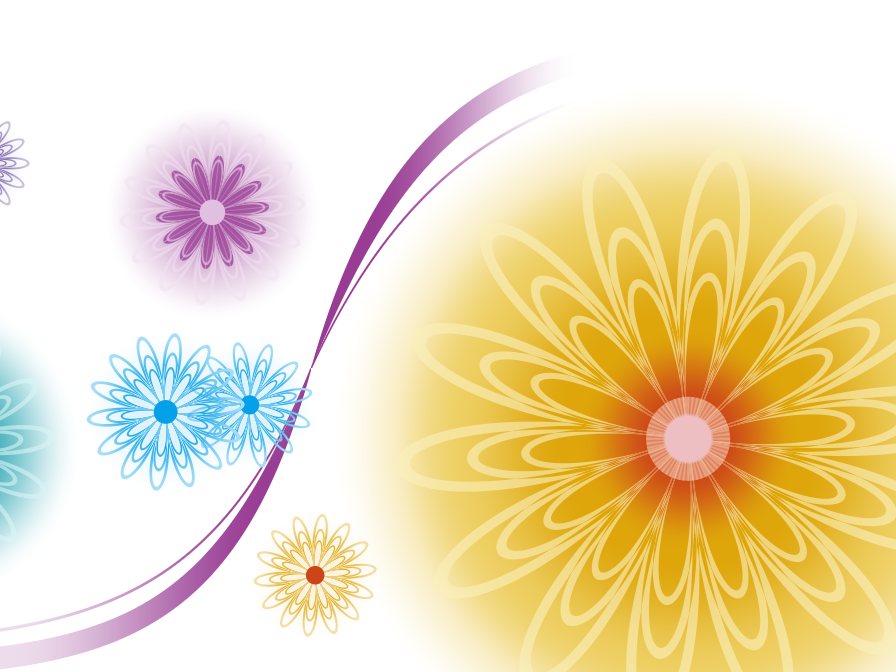
Write a Shadertoy shader that draws this background.

```glsl
// Layered line-art blossoms on white, with soft radial glows and a twisting ribbon.
// Petals are implicit loops repeated by angle; overlapping outlines cancel into a
// checkered lattice, and the ribbon follows exponential curves around one pivot.

const float TAU = 6.2831853;
const float PETAL_ASPECT = 0.114;
const vec3 PLUM = vec3(0.60, 0.24, 0.58);
const vec3 CYAN = vec3(0.02, 0.63, 0.91);
const vec3 GOLD = vec3(0.87, 0.65, 0.04);
const vec3 CREAM = vec3(0.98, 0.94, 0.74);
const vec3 EMBER = vec3(0.80, 0.27, 0.10);

// Antialiased coverage of a signed distance.
float cover(float d, float px) {
    return clamp(0.5 - d / px, 0.0, 1.0);
}

// Approximate distance to a leaf loop running along +x.
float petalDistance(vec2 q, float len, float halfWidth) {
    float t = q.x / len;
    float a = 6.75 * halfWidth * halfWidth;
    float g = q.y * q.y - a * t * t * (1.0 - t);
    vec2 grad = vec2(-a * (2.0 * t - 3.0 * t * t) / len, 2.0 * q.y);
    return g / (length(grad) + 1e-6);
}

// One ring of petals; hollow is the relative width of the opening.
float petalRing(vec2 p, float radius, float count, float phase, float hollow, float px) {
    float stepAngle = TAU / count;
    float nearest = floor((atan(p.y, p.x) - phase) / stepAngle + 0.5);
    float width = radius * PETAL_ASPECT;
    float ink = 0.0;
    for (int k = -1; k <= 1; k++) {
        float angle = phase + (nearest + float(k)) * stepAngle;
        vec2 dir = vec2(cos(angle), sin(angle));
        vec2 q = vec2(dot(p, dir), dot(p, vec2(-dir.y, dir.x)));
        float outside = cover(petalDistance(q, radius, width), px);
        float inside = cover(petalDistance(q, radius * 0.95, width * hollow), px);
        float band = max(outside - inside, 0.0);
        ink = ink + band - 2.0 * ink * band;
    }
    return ink;
}

// Three nested rings make a blossom.
float blossom(vec2 p, float radius, float count, float phase, float px) {
    if (length(p) > radius * 1.05) return 0.0;
    float ink = 0.0;
    float size = radius;
    for (int i = 0; i < 3; i++) {
        float ring = petalRing(p, size, count, phase, 0.72, px);
        ink = ink + ring - 2.0 * ink * ring;
        size *= 0.755;
    }
    return ink;
}

// Free-standing blossom whose ink pales toward the tips.
vec3 lineFlower(vec3 base, vec2 p, float radius, float count, float phase,
                vec3 ink, vec3 core, float px) {
    float r = length(p);
    vec3 tint = mix(ink, vec3(1.0), 0.65 * smoothstep(0.3, 1.0, r / radius));
    float halo = 0.22 * (1.0 - smoothstep(0.3, 1.05, r / radius));
    vec3 col = mix(base, mix(ink, vec3(1.0), 0.4), halo);
    col = mix(col, tint, blossom(p, radius, count, phase, px));
    return mix(col, core, cover(r - radius * 0.15, px));
}

// Distance to v = height * (1 - exp(-u / reach)).
float arcDistance(vec2 q, float height, float reach) {
    float decay = exp(-q.x / reach);
    float slope = height * decay / reach;
    return (q.y - height * (1.0 - decay)) / sqrt(1.0 + slope * slope);
}

vec3 ribbon(vec3 base, vec2 p, float px) {
    if (p.x * p.y < 0.0) return base;
    bool upper = p.x > 0.0;
    vec2 q = abs(p);
    vec2 wide = upper ? vec2(0.503, 0.170) : vec2(0.451, 0.146);
    vec2 thin = upper ? vec2(0.477, 0.2205) : vec2(0.417, 0.168);
    float halfWidth = 0.0165 * (1.0 - exp(-q.x / 0.09)) + 0.0005;
    float band = cover(abs(arcDistance(q, wide.x, wide.y)) - halfWidth, px);
    float hair = cover(abs(arcDistance(q, thin.x, thin.y)) - 0.0012 - 0.003 * q.x, px);
    float fade = upper ? 1.0 - smoothstep(0.08, 0.40, q.x) : 1.0 - 0.82 * smoothstep(0.06, 0.45, q.x);
    return mix(base, PLUM, max(band, hair) * fade);
}

// Large golden sun with a glowing heart.
vec3 goldenFlower(vec3 base, vec2 p, float px) {
    float r = length(p);
    vec3 glow = mix(EMBER, GOLD, smoothstep(0.045, 0.165, r));
    glow = mix(glow, vec3(0.93, 0.81, 0.38), smoothstep(0.18, 0.35, r));
    glow = mix(glow, vec3(0.97, 0.91, 0.70), smoothstep(0.33, 0.45, r));
    vec3 col = mix(base, glow, 1.0 - smoothstep(0.39, 0.535, r));
    col = mix(col, CREAM, 0.62 * blossom(p, 0.4375, 14.0, 0.092, px));
    float spokes = 0.5 + 0.5 * cos(56.0 * atan(p.y, p.x));
    col = mix(col, vec3(0.96, 0.80, 0.70), cover(r - 0.0625, px) * (0.45 + 0.25 * spokes));
    return mix(col, vec3(0.93, 0.75, 0.76), cover(r - 0.036, px * 3.0));
}

void mainImage(out vec4 fragColor, in vec2 fragCoord) {
    float px = 1.0 / iResolution.y;
    vec2 p = fragCoord * px;
    vec3 col = goldenFlower(vec3(1.0), p - vec2(1.024, 0.347), px);

    // Plum flower in a soft disc
    vec2 plumPos = p - vec2(0.316, 0.684);
    float r = length(plumPos);
    col = mix(col, PLUM, 0.62 * pow(1.0 - smoothstep(0.0, 0.162, r), 0.8));
    col = mix(col, PLUM, 0.75 * petalRing(plumPos, 0.085, 14.0, 0.1, 0.0, px));
    col = mix(col, vec3(0.95, 0.88, 0.95), 0.55 * blossom(plumPos, 0.139, 14.0, 0.1, px));
    col = mix(col, vec3(0.88, 0.75, 0.88), cover(r - 0.019, px));

    // Teal flower cut by the left edge
    vec2 tealPos = p - vec2(-0.109, 0.335);
    col = mix(col, vec3(0.20, 0.66, 0.71), 1.0 - smoothstep(0.07, 0.232, length(tealPos)));
    col = mix(col, vec3(0.85, 0.96, 0.96), 0.6 * blossom(tealPos, 0.191, 14.0, 0.08, px));

    // Ribbon and small line flowers
    col = ribbon(col, p - vec2(0.4635, 0.453), px);
    col = lineFlower(col, p - vec2(-0.035, 0.757), 0.079, 14.0, 0.0, vec3(0.42, 0.32, 0.64), PLUM, px);
    col = lineFlower(col, p - vec2(0.3715, 0.3975), 0.095, 12.0, 0.2, CYAN, CYAN, px);
    col = lineFlower(col, p - vec2(0.2465, 0.387), 0.118, 14.0, 0.1, CYAN, CYAN, px);
    col = lineFlower(col, p - vec2(0.469, 0.144), 0.092, 14.0, 0.1, GOLD, EMBER, px);
    fragColor = vec4(col, 1.0);
}
```
